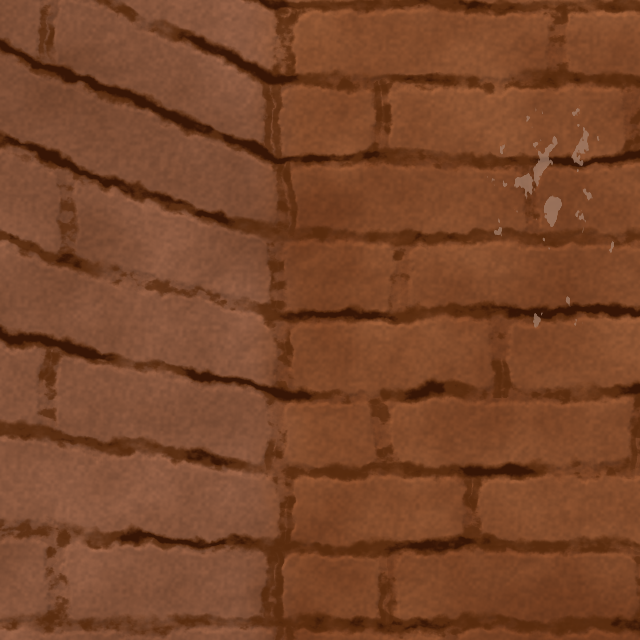
Give the GLSL for this texture, as a WebGL 2 fragment shader.

```glsl
#version 300 es
precision highp float;

uniform vec2 u_resolution;
out vec4 fragColor;

const float CORNER = 0.43;    // where the two walls meet
const float COURSE = 0.121;   // height of one course of bricks
const vec3 COOL_BRICK = vec3(0.54, 0.345, 0.245);
const vec3 COOL_SHADE = vec3(0.465, 0.285, 0.19);
const vec3 WARM_BRICK = vec3(0.535, 0.315, 0.185);
const vec3 WARM_SHADE = vec3(0.45, 0.245, 0.13);
const vec3 CREASE = vec3(0.34, 0.165, 0.05);
const vec3 DEEP = vec3(0.20, 0.075, 0.02);
const vec3 LIME = vec3(0.64, 0.50, 0.42);

float hash(vec2 p) {
    p = fract(p * vec2(0.1031, 0.1137));
    p += dot(p, p.yx + 33.33);
    return fract((p.x + p.y) * p.x * 17.0);
}

float noise(vec2 p) {
    vec2 i = floor(p), f = fract(p);
    f = f * f * (3.0 - 2.0 * f);
    vec2 e = vec2(0.0, 1.0);
    return mix(mix(hash(i), hash(i + e.yx), f.x),
               mix(hash(i + e.xy), hash(i + e.yy), f.x), f.y);
}

float fbm(vec2 p) {
    float sum = 0.0, weight = 0.5;
    for (int i = 0; i < 4; i++) {
        sum += weight * noise(p);
        p = mat2(1.6, 1.2, -1.2, 1.6) * p + 11.3;
        weight *= 0.5;
    }
    return sum;
}

// Courses on the left wall fan out with distance from the corner
vec2 wallSpace(vec2 p) {
    float depth = max(0.0, 1.0 - p.x / CORNER);
    vec2 q = vec2(p.x, (p.y - 0.022) / (1.0 + 0.24 * depth));
    vec2 wobble = vec2(noise(p * 15.0 + 40.0), noise(p * 13.0 + 70.0)) - 0.5;
    vec2 chips = vec2(fbm(p * 55.0 + 20.0), fbm(p * 55.0 + 90.0)) - 0.47;
    return q + wobble * 0.015 + chips * 0.017;
}

// Left and right end of the brick at x, bond alternating by course
vec2 brickSpan(float x, float row) {
    float odd = mod(row, 2.0);
    float jitter = (hash(vec2(row + 9.0, 31.0)) - 0.5) * 0.05;
    float middle = mix(0.6 + jitter, 0.72 + 0.022 * row, odd);
    vec4 ends = vec4(mix(0.08 + jitter, -0.2, odd),
                     mix(CORNER, 0.447, odd), middle, middle + 0.4);
    vec2 span = vec2(-0.5, 1.5);
    for (int i = 0; i < 4; i++) {
        if (ends[i] < x) span.x = max(span.x, ends[i]);
        else span.y = min(span.y, ends[i]);
    }
    return span;
}

// Signed distance to the rounded brick of this cell
float brickDistance(vec2 q, float row, vec2 span) {
    vec2 size = 0.5 * vec2(span.y - span.x, COURSE) - vec2(0.013, 0.009);
    vec2 centre = vec2(0.5 * (span.x + span.y), (row + 0.5) * COURSE);
    vec2 d = abs(q - centre) - size + 0.018;
    return length(max(d, 0.0)) + min(max(d.x, d.y), 0.0) - 0.018;
}

float relief(vec2 p) {
    vec2 q = wallSpace(p);
    float row = floor(q.y / COURSE);
    float d = brickDistance(q, row, brickSpan(q.x, row));
    float face = smoothstep(0.005, -0.006, d);
    return 0.4 * face + mix(0.55, 0.3, face) * fbm(p * 60.0);
}

// Dark line of given width that fades in and out along a joint
float groove(float offset, float width, float presence) {
    return presence * (1.0 - smoothstep(0.4 * width, width, abs(offset)));
}

void main() {
    vec2 p = gl_FragCoord.xy / u_resolution;
    vec2 q = wallSpace(p);
    float row = floor(q.y / COURSE);
    vec2 span = brickSpan(q.x, row);
    float face = smoothstep(0.004, -0.004, brickDistance(q, row, span));

    // Cool left wall, warm right wall, mottled clay and duller mortar
    float warm = smoothstep(CORNER - 0.05, CORNER + 0.05, q.x);
    float brickTone = hash(vec2(row + 5.0, floor(span.x * 40.0) + 30.0));
    float dull = 2.4 * fbm(p * 8.0) - 0.95 + 0.4 * brickTone + 0.35 * (1.0 - face);
    dull += 0.6 * warm * (0.5 - p.y);
    vec3 color = mix(mix(COOL_BRICK, WARM_BRICK, warm),
                     mix(COOL_SHADE, WARM_SHADE, warm), clamp(dull, -0.15, 1.15));

    // Light from above on chipped edges and grain
    float slope = relief(p) - relief(p + vec2(-0.002, 0.004));
    color *= 1.0 + clamp(slope * 0.65, -0.32, 0.12);
    color *= 0.94 + 0.12 * noise(p * 170.0);

    // Pits in the crumbling mortar
    float grit = fbm(p * vec2(50.0, 65.0) + 17.0);
    color = mix(color, CREASE, 0.7 * (1.0 - face) * smoothstep(0.45, 0.62, grit));

    // Broken shadows under the bricks, fainter ones at their ends
    float seam = floor(q.y / COURSE + 0.5);
    float under = q.y - seam * COURSE - 0.004;
    float open = noise(vec2(p.x * 9.0 + 3.0, seam * 5.7 + 2.0));
    open += 0.2 * (1.0 - warm) * smoothstep(0.55, 0.85, p.y) + 0.5 * (grit - 0.47);
    float ragged = 0.6 + 0.9 * noise(vec2(p.x * 38.0, seam * 3.1 + 6.0));
    float bed = groove(under, 0.012 * ragged, smoothstep(0.1, 0.5, open));
    float slot = groove(under, 0.0075 * ragged, smoothstep(0.5, 0.66, open));
    float side = min(abs(q.x - span.x - 0.008), abs(q.x - span.y + 0.006));
    float gaping = noise(p * 17.0 + 8.0) + 0.8 * (grit - 0.47);
    float head = groove(side, 0.007 * ragged, smoothstep(0.4, 0.75, gaping));
    color = mix(color, CREASE, max(0.85 * bed, 0.7 * head));
    color = mix(color, DEEP, 0.9 * slot);

    // Flecks of old lime near the right side
    vec2 away = (p - vec2(0.86, 0.69)) / vec2(0.085, 0.15);
    float fleck = fbm(p * vec2(44.0, 28.0) + 5.0) - 0.1 * dot(away, away);
    color = mix(color, LIME, 0.75 * smoothstep(0.57, 0.60, fleck));

    fragColor = vec4(color, 1.0);
}
```
